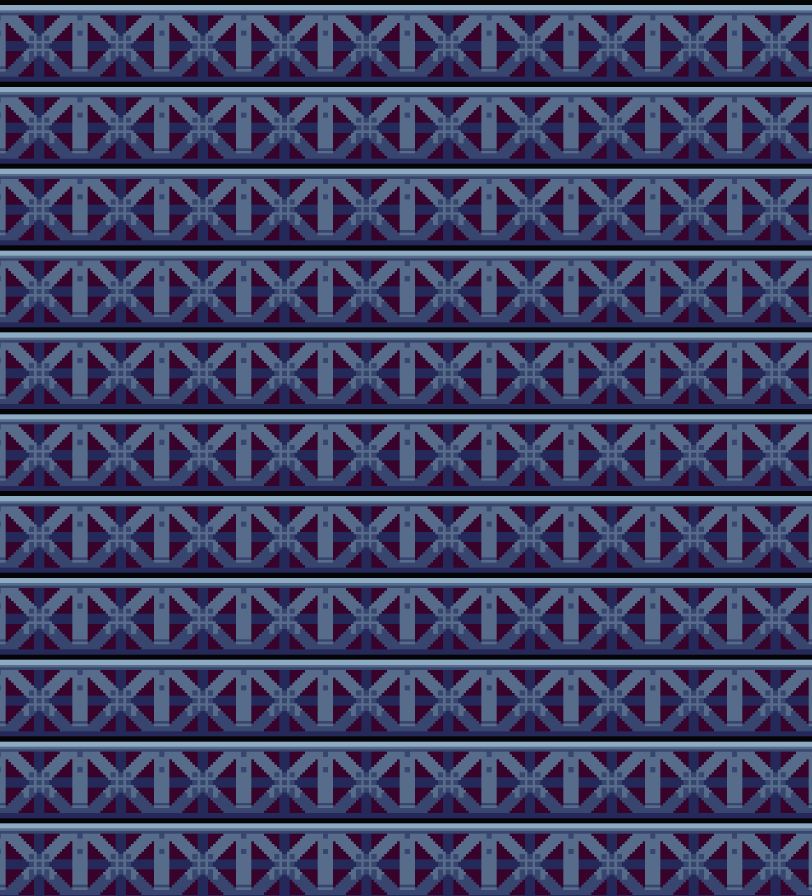
Give the GLSL for this pattern, as a WebGL 1 fragment shader.

```glsl
precision highp float;
// Stacked rows of riveted steel girders in chunky square cells.
// Each repeat is a 32 x 32 cell tile: rails, a post and a cross brace,
// built from distances to the brace centre and averaged over sub-samples.

uniform vec2 u_resolution;

const float ROWS = 10.95;        // repeats over the canvas height
const float SHIFT = 0.0225;      // sideways phase, in repeats
const float CELLS = 32.0;        // cells along a tile side
const vec2 CENTRE = vec2(16.0, 18.0);
const float ARM_HALF = 3.5;      // horizontal half width of a brace arm
const float POST_HALF = 3.0;
const float BAR_HALF = 2.0;      // rear bars behind the brace
const float PLATE_HALF = 4.0;    // riveted plate where the arms cross
const float RIVET_HALF = 1.0;
const float RIVET_STEP = 3.0;
const int SAMPLES = 3;           // sub-samples per axis

const vec3 BLACK = vec3(0.02, 0.02, 0.03);
const vec3 PLUM = vec3(0.22, 0.01, 0.17);
const vec3 NAVY = vec3(0.14, 0.16, 0.35);
const vec3 SLATE = vec3(0.22, 0.27, 0.43);
const vec3 STEEL = vec3(0.34, 0.42, 0.54);
const vec3 HIGHLIGHT = vec3(0.55, 0.67, 0.76);

// True inside a square of the given half size.
bool inSquare(vec2 p, float halfSize) {
  return max(abs(p.x), abs(p.y)) < halfSize;
}

// Dark backdrop with the rear bars.
vec3 backdrop(vec2 fromCentre) {
  vec2 d = abs(fromCentre);
  return min(d.x, d.y) < BAR_HALF ? NAVY : PLUM;
}

// Diagonal arms: lit above the plate, shaded below it.
vec3 addBrace(vec3 color, vec2 fromCentre) {
  vec2 d = abs(fromCentre);
  bool lower = fromCentre.y > PLATE_HALF;
  if (abs(d.x - d.y) < ARM_HALF) color = lower ? SLATE : STEEL;

  // Rivet lattice on the crossing plate.
  if (inSquare(d, PLATE_HALF)) {
    vec2 lattice = mod(d + 0.5 * RIVET_STEP, RIVET_STEP) - 0.5 * RIVET_STEP;
    color = inSquare(lattice, RIVET_HALF) ? SLATE : STEEL;
  }

  // Bright rivets at the head of the lower arms.
  vec2 armRivet = vec2(d.x, fromCentre.y) - vec2(5.0);
  if (inSquare(armRivet, RIVET_HALF)) color = STEEL;
  return color;
}

// Upright post on the tile seam, with two rivets and a footing.
vec3 addPost(vec3 color, vec2 cell) {
  float across = abs(mod(cell.x + 0.5 * CELLS, CELLS) - 0.5 * CELLS);
  if (across < POST_HALF) {
    color = cell.y < 28.0 ? STEEL : SLATE;
    bool seam = floor(cell.y) == 26.0;
    bool rivet = inSquare(vec2(across, cell.y - 7.0), RIVET_HALF)
              || inSquare(vec2(across, cell.y - 13.0), RIVET_HALF);
    if (seam || rivet) color = SLATE;
  }
  return color;
}

// Horizontal rails, counted in cells from the top of the tile.
vec3 addRails(vec3 color, float y) {
  if (y < 6.0) color = SLATE;
  if (y < 5.0) color = STEEL;
  if (y < 4.0) color = HIGHLIGHT;
  if (y < 2.0) color = BLACK;
  if (y > 30.0) color = NAVY;
  return color;
}

vec3 girder(vec2 tilePos) {
  vec2 cell = floor(fract(tilePos) * CELLS) + 0.5;
  vec2 fromCentre = cell - CENTRE;
  vec3 color = backdrop(fromCentre);
  color = addBrace(color, fromCentre);
  color = addPost(color, cell);
  return addRails(color, cell.y);
}

void main() {
  vec3 sum = vec3(0.0);
  for (int j = 0; j < SAMPLES; j++) {
    for (int i = 0; i < SAMPLES; i++) {
      vec2 offset = (vec2(float(i), float(j)) + 0.5) / float(SAMPLES) - 0.5;
      vec2 p = (gl_FragCoord.xy + offset) / u_resolution.y;
      sum += girder(vec2(p.x, 1.0 - p.y) * ROWS + vec2(SHIFT, 0.0));
    }
  }
  gl_FragColor = vec4(sum / float(SAMPLES * SAMPLES), 1.0);
}
```
